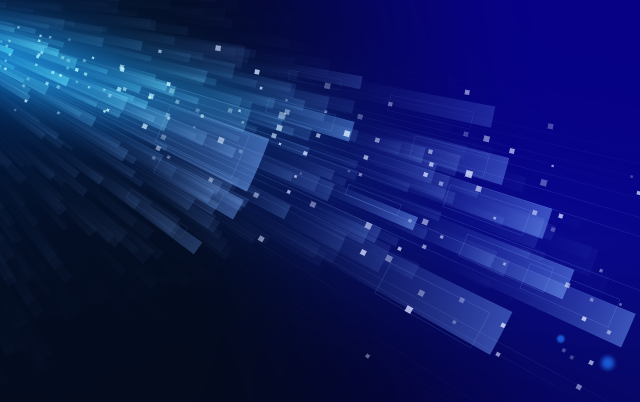
Give the GLSL for this background, as a WebGL 2 fragment shader.

```glsl
#version 300 es
precision highp float;

#define VANISH vec2(-0.413, 1.041)
#define NIGHT vec3(0.010, 0.040, 0.110)
#define INDIGO vec3(0.025, 0.005, 0.520)
#define AZURE vec3(0.030, 0.100, 0.200)
#define CYAN vec3(0.220, 0.720, 0.900)
#define PERIWINKLE vec3(0.300, 0.440, 0.720)
#define SPARK vec3(0.720, 0.740, 0.880)
#define BEAM_ANGLE 0.36
#define SCATTER_LAYERS 6
#define SCATTER_GAIN 0.38
#define STROKE 0.0007

uniform vec2 u_resolution;
out vec4 fragColor;

// Main panels: tip angle, tip radius, half angle, length
const vec4 PANELS[12] = vec4[12](
  vec4(0.273, 1.735, 0.020, 0.38), vec4(0.325, 1.873, 0.021, 0.42),
  vec4(0.412, 2.157, 0.021, 0.48), vec4(0.483, 1.875, 0.032, 0.55),
  vec4(0.405, 1.150, 0.062, 0.42), vec4(0.279, 1.340, 0.019, 0.34),
  vec4(0.200, 1.673, 0.016, 0.42), vec4(0.629, 1.120, 0.016, 0.34),
  vec4(0.510, 1.153, 0.024, 0.36), vec4(0.389, 1.975, 0.020, 0.46),
  vec4(0.392, 1.565, 0.011, 0.28), vec4(0.186, 1.335, 0.012, 0.26));

float hash(vec2 c) {
  return fract(sin(dot(c, vec2(127.1, 311.7))) * 43758.5);
}

float bell(float x) { return exp(-x * x); }

// Antialiased coverage of a signed distance
float cover(float d) { return clamp(0.5 - d * u_resolution.y, 0.0, 1.0); }

// Polar points hold (angle below horizontal, radius)
float flow(vec2 q) {
  float spread = q.x < BEAM_ANGLE ? 0.16 : 0.30;
  return 0.13 + 0.87 * bell((q.x - BEAM_ANGLE) / spread);
}

float core(vec2 q) {
  float t = smoothstep(0.4, 1.2, q.y);
  float across = (q.x - mix(0.39, 0.28, t)) / mix(0.19, 0.07, t);
  return bell(across) * (1.0 - smoothstep(0.45, 1.5, q.y));
}

// Radial panel that brightens toward a crisp tip
float panel(vec2 q, vec2 tip, float halfAngle, float len) {
  float side = (abs(q.x - tip.x) - halfAngle) * q.y;
  float past = q.y - tip.y;
  float ramp = clamp(1.0 + past / len, 0.0, 1.0);
  float rim = cover(abs(side) - STROKE) * 0.25;
  return cover(side) * cover(past) * ramp * (0.35 + 0.65 * ramp + rim);
}

float frame(vec2 q, vec2 tip, float halfAngle, float len) {
  float side = (abs(q.x - tip.x) - halfAngle) * q.y;
  float ends = abs(q.y - tip.y + 0.5 * len) - 0.5 * len;
  return cover(abs(max(side, ends)) - STROKE);
}

vec3 screen(vec3 base, vec3 light) {
  return base + light * max(1.0 - base, 0.0);
}

vec3 background(vec2 p, vec2 q) {
  float east = smoothstep(0.40, 1.42, p.x + 0.16 * (p.y - 0.5));
  vec3 col = mix(NIGHT, INDIGO, east);
  col *= 1.0 - 0.3 * smoothstep(0.5, 0.0, p.y) * smoothstep(0.5, 1.0, p.x);
  float beam = bell((q.x - 0.40) / 0.16) * (1.0 - 0.65 * smoothstep(0.7, 1.9, q.y));
  col = screen(col, AZURE * beam * vec3(0.7, 0.8, 1.1));
  col = screen(col, vec3(0.0, 0.14, 0.34) * exp(-5.0 * length(p - vec2(0.0, 0.82))));
  return screen(col, CYAN * core(q) * vec3(0.3, 0.5, 0.6));
}

vec3 scatteredPanels(vec3 col, vec2 q) {
  for (int i = 0; i < SCATTER_LAYERS; i++) {
    float k = float(i);
    vec2 n = vec2(14.0 + 4.0 * k, 2.1 + 0.4 * k);
    float row = floor(q.x * n.x + 0.37 * k);
    float shift = hash(vec2(row, k + 3.0));
    float column = floor(q.y * n.y + shift);
    vec2 id = vec2(row + 37.0 * k, column);
    float h = hash(id), g = hash(id + 19.3);
    vec2 tip = vec2(row + 0.5 - 0.37 * k, column + 1.0 - shift - 0.25 * g) / n;
    float reach = 1.1 + 0.9 * bell((tip.x - BEAM_ANGLE) / 0.15);
    float glow = core(tip);
    float gain = step(0.45, h) * flow(tip) * (0.4 + 0.6 * g) * (SCATTER_GAIN + 0.3 * glow);
    gain *= 1.0 - smoothstep(reach - 0.3, reach + 0.15, tip.y);
    float shape = panel(q, tip, (0.18 + 0.28 * g) / n.x, (0.4 + 0.35 * h) / n.y);
    col = screen(col, mix(PERIWINKLE, CYAN, glow) * shape * gain);
  }
  return col;
}

vec3 mainPanels(vec3 col, vec2 q) {
  for (int i = 0; i < 12; i++) {
    vec4 s = PANELS[i];
    float heat = clamp(core(s.xy) * 3.0, 0.0, 1.0);
    vec3 tint = mix(PERIWINKLE, CYAN, heat) * flow(s.xy);
    col = screen(col, tint * panel(q, s.xy, s.z, s.w) * 0.72);
    vec2 offset = vec2(0.012 * sin(float(i) * 2.4), -0.05);
    col = screen(col, tint * frame(q, s.xy + offset, s.z * 0.85, s.w * 0.5) * 0.35);
  }
  return col;
}

// Fine rays and small squares riding the beam
vec3 details(vec3 col, vec2 q) {
  float row = floor(q.x * 70.0), h = hash(vec2(row, 8.0));
  float ray = cover(abs(q.x - (row + 0.2 + 0.6 * h) / 70.0) * q.y - STROKE);
  float span = bell((q.y - 0.7 - 1.2 * hash(vec2(row, 5.0))) / 0.45);
  col = screen(col, PERIWINKLE * ray * span * bell((q.x - 0.39) / 0.14) * 0.4);
  for (int i = 0; i < 3; i++) {
    float k = float(i);
    vec2 n = vec2(17.0 + 5.0 * k, 6.0 + 4.0 * k);
    vec2 cell = floor(q * n), id = cell + 51.0 * k;
    float pick = hash(id + 2.7), size = hash(id + 7.1);
    vec2 center = (cell + 0.3 + 0.4 * vec2(hash(id), hash(id + 4.4))) / n;
    vec2 d = abs((q - center) * vec2(q.y, 1.0));
    float square = cover(max(d.x, d.y) - 0.0025 - 0.006 * size * smoothstep(0.3, 1.2, q.y));
    float crowd = bell((center.x - 0.36) / 0.15) * (0.35 + 0.4 * core(center));
    vec3 tint = mix(SPARK, vec3(0.6, 0.95, 1.0), core(center));
    col = screen(col, tint * square * step(pick, crowd) * (0.3 + 0.65 * hash(id + 9.2)));
  }
  return col;
}

void main() {
  vec2 p = gl_FragCoord.xy / u_resolution.y;
  vec2 d = p - VANISH;
  vec2 q = vec2(atan(-d.y, d.x), length(d));
  vec3 col = background(p, q);
  col = scatteredPanels(col, q);
  col = mainPanels(col, q);
  col = details(col, q);
  // Soft discs at the lower right
  for (int i = 0; i < 2; i++) {
    float k = float(i);
    float disc = length(p - vec2(1.395 + 0.117 * k, 0.157 - 0.060 * k));
    col = screen(col, vec3(0.08, 0.32, 0.70) * (1.0 - smoothstep(0.004, 0.014 + 0.012 * k, disc)));
  }
  fragColor = vec4(col, 1.0);
}
```
